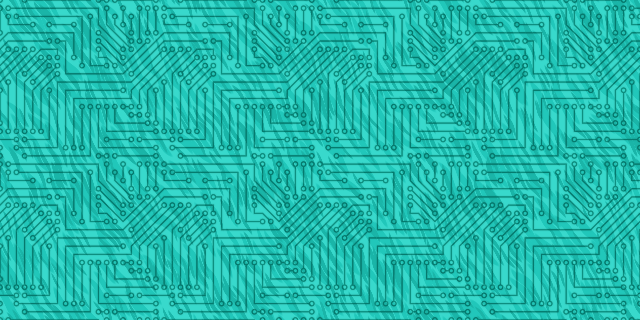
Give the GLSL for this pattern, as a Shadertoy shader.

```glsl
const float ROWS = 39.0;      // lattice rows over the canvas height
const float TILE = 19.0;      // lattice steps in one repeat
const float STROKE = 0.08;    // half width of a trace, in lattice steps
const float PAD = 0.27;       // radius of an end ring
const int ZONES = 12;

// Zones of parallel traces: centre x, centre y, heading in eighths of a turn
const vec3 ZONE[ZONES] = vec3[ZONES](
    vec3(5, 17, 0), vec3(12, 10, 0), vec3(16, 3, 4), vec3(5, 0, 0),
    vec3(7, 5, 2), vec3(16, 18, 6), vec3(1, 8, 2), vec3(18, 11, 1),
    vec3(14, 15, 7), vec3(10, 14, 6), vec3(12, 5, 2), vec3(4, 12, 1));

vec2 hash2(vec2 p) {
    vec3 q = fract(p.xyx * vec3(0.1031, 0.1030, 0.0973));
    q += dot(q, q.yzx + 33.33);
    return fract((q.xx + q.yz) * q.zy);
}

vec2 stepAlong(int heading) {
    float angle = float(heading) * 0.785398;
    return round(1.2 * vec2(cos(angle), sin(angle)));
}

// Heading of the nearest zone, by Manhattan distance on the wrapped tile
int headingAt(vec2 node) {
    float nearest = 1e3;
    int heading = 0;
    for (int i = 0; i < ZONES; i++) {
        vec2 away = abs(mod(node - ZONE[i].xy + 0.5 * TILE, TILE) - 0.5 * TILE);
        float reach = away.x + away.y;
        if (reach < nearest) {
            nearest = reach;
            heading = int(ZONE[i].z);
        }
    }
    return heading;
}

bool stopsAt(vec2 node) {
    return hash2(mod(node, TILE) + 7.0).x < 0.04;
}

// Heading of the one trace entering a node, straight ones first; -1 if none
int incoming(vec2 node) {
    int ahead = headingAt(node);
    for (int i = 0; i < 5; i++) {
        int turn = (i + 1) / 2 * (i % 2 == 1 ? 1 : -1);
        int heading = (ahead + turn + 8) % 8;
        vec2 source = node - stepAlong(heading);
        if (headingAt(source) == heading && !stopsAt(source)) return heading;
    }
    return -1;
}

float segment(vec2 p, vec2 b) {
    return length(p - b * clamp(dot(p, b) / dot(b, b), 0.0, 1.0));
}

// Distance to the centre line of the traces and their end rings
float circuit(vec2 p) {
    float trace = 1e3, pad = 1e3;
    for (int i = 0; i < 4; i++) {
        vec2 node = floor(p) + vec2(i % 2, i / 2);
        vec2 local = p - node;
        int ahead = headingAt(node);
        int entry = incoming(node);
        bool leaves = !stopsAt(node) && incoming(node + stepAlong(ahead)) == ahead;
        if (leaves) trace = min(trace, segment(local, stepAlong(ahead)));
        if (entry >= 0) trace = min(trace, segment(local, -stepAlong(entry)));
        if (leaves != (entry >= 0)) pad = min(pad, length(local));
    }
    return min(max(trace, PAD - pad), abs(pad - PAD));
}

float cellular(vec2 p) {
    float nearest = 8.0;
    for (int y = -1; y <= 1; y++)
        for (int x = -1; x <= 1; x++) {
            vec2 cell = floor(p) + vec2(x, y);
            vec2 away = cell + hash2(cell + 50.0) - p;
            nearest = min(nearest, dot(away, away));
        }
    return sqrt(nearest);
}

// Slanted brush marks from stretched cells, bent by layered sines
float brush(vec2 p, vec2 density, float radius, float slant) {
    vec2 along = vec2(cos(slant), sin(slant));
    vec2 q = vec2(dot(p, vec2(-along.y, along.x)), dot(p, along));
    q.x += 0.012 * sin(q.y * 11.0 + q.x * 5.0) + 0.003 * sin(q.y * 57.0 + q.x * 23.0);
    float patches = sin(p.x * 7.3 + 2.0 * sin(p.y * 5.1)) * sin(p.y * 8.7 + p.x * 3.1);
    float edge = radius + 0.09 * patches;
    return 1.0 - smoothstep(edge - 0.05, edge + 0.05, cellular(q * density));
}

void mainImage(out vec4 fragColor, in vec2 fragCoord) {
    vec2 p = fragCoord / iResolution.y;
    float pixel = ROWS / iResolution.y;

    // Worn ground
    float wash = brush(p, vec2(42.0, 7.0), 0.37, -0.98);
    float scratch = brush(p + 3.7, vec2(58.0, 8.0), 0.30, -1.08);
    vec3 color = mix(vec3(0.22, 0.85, 0.80), vec3(0.13, 0.78, 0.73), wash);
    color = mix(color, vec3(0.10, 0.71, 0.66), scratch);

    // Traces with a faint soft border
    float d = circuit(p * ROWS);
    float ink = 1.0 - smoothstep(-0.5, 0.5, (d - STROKE) / pixel);
    vec3 inkColor = mix(vec3(0.05, 0.56, 0.50), vec3(0.02, 0.48, 0.43), max(wash, scratch));
    color *= 1.0 - 0.08 * (1.0 - smoothstep(0.0, 0.3, d));
    fragColor = vec4(mix(color, inkColor, ink), 1.0);
}
```
